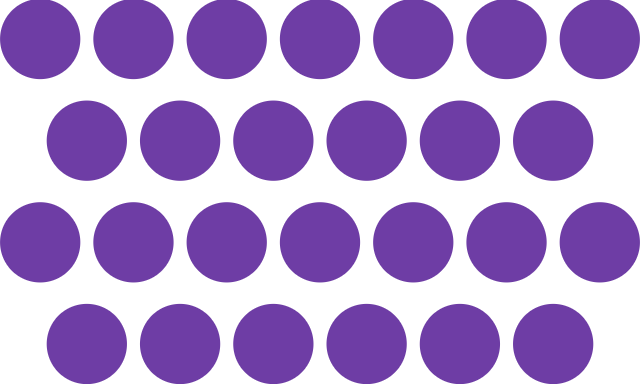
A Shadertoy shader for this pattern:

```glsl
// Signed distance to the nearest dot in four staggered rows of six and seven
float staggeredDots(vec2 p) {
    const vec2 firstCentre = vec2(0.0628, 0.0625);
    const vec2 pitch = vec2(0.14573, 0.15885);
    vec2 cell = (p - firstCentre) / pitch;

    // Even rows, counted from the bottom, shift by half a pitch and lose one dot
    float row = clamp(floor(cell.y + 0.5), 0.0, 3.0);
    float shift = 0.5 * (1.0 - mod(row, 2.0));
    float column = clamp(floor(cell.x - shift + 0.5), 0.0, 6.0 - 2.0 * shift);

    vec2 centre = firstCentre + pitch * vec2(column + shift, row);
    return length(p - centre) - 0.0627;
}

void mainImage(out vec4 fragColor, in vec2 fragCoord) {
    // Canvas width is one unit
    float pixel = 1.0 / iResolution.x;
    float dist = staggeredDots(fragCoord * pixel);

    // Purple dots on white, with an edge one pixel soft
    float coverage = clamp(0.5 - dist / pixel, 0.0, 1.0);
    vec3 purple = vec3(0.431, 0.239, 0.647);
    fragColor = vec4(mix(vec3(1.0), purple, coverage), 1.0);
}
```
